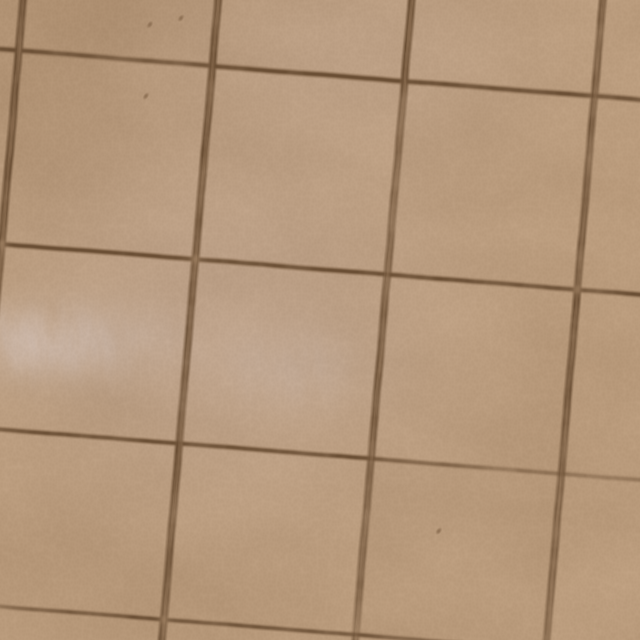
Reproduce this texture procedurally as a WebGL 2 fragment shader.

```glsl
#version 300 es
precision highp float;

uniform vec2 u_resolution;
out vec4 outColor;

#define TILE vec3(0.735, 0.615, 0.492)
#define TILE_SHADE vec3(0.675, 0.553, 0.43)
#define TILE_PALE vec3(0.738, 0.628, 0.53)
#define GLARE vec3(0.80, 0.73, 0.69)
#define GROUT vec3(0.52, 0.405, 0.295)
#define GROUT_DARK vec3(0.38, 0.275, 0.175)
#define PITCH 0.3005
#define LINE_WIDTH vec2(0.0122, 0.0086)
#define SOFTNESS 0.0034
#define WEAR 0.2
#define GRAIN 0.034
#define SPECKS 4

float hash(vec2 p) {
  return fract(sin(dot(p, vec2(127.1, 311.7))) * 4375.85);
}

// Layered sines, each octave rotated and doubled
float waves(vec2 p) {
  float sum = 0.0, amp = 0.5;
  for (int i = 0; i < 4; i++) {
    sum += amp * sin(p.x + 1.7 * sin(0.8 * p.y)) * sin(p.y + 1.3 * sin(0.7 * p.x));
    p = mat2(1.6, 1.2, -1.2, 1.6) * p + 2.3;
    amp *= 0.55;
  }
  return sum;
}

// Distance to the nearest scattered point
float cellular(vec2 p) {
  vec2 base = floor(p);
  float nearest = 2.0;
  for (int i = 0; i < 9; i++) {
    vec2 c = base + vec2(i % 3, i / 3) - 1.0;
    nearest = min(nearest, distance(p, c + vec2(hash(c), hash(c + 31.0))));
  }
  return nearest;
}

float blob(vec2 p, vec2 center, vec2 radius) {
  vec2 q = (p - center) / radius;
  return exp(-dot(q, q));
}

// Sheared grid coordinates, rows closing up toward the bottom
vec2 gridCoord(vec2 uv) {
  float down = 1.0 - uv.y;
  float u = (uv.x - 0.341 + 0.088 * down) / PITCH;
  float s = down - 0.079 * uv.x - 0.0768;
  return vec2(1.0 + u + 0.005 * u * (u - 2.0), 3.2 * s + 0.28 * s * s);
}

vec3 tileColor(vec2 uv, vec2 cell) {
  float shade = 0.8 * blob(uv, vec2(0.12, 0.97), vec2(0.3, 0.36))
              + 0.4 * blob(uv, vec2(0.2, 0.08), vec2(0.3, 0.14))
              + 0.3 * blob(uv, vec2(0.88, 0.3), vec2(0.15, 0.25))
              + 0.16 * hash(cell + 3.0);
  float pale = blob(uv, vec2(0.36, 0.5), vec2(0.33, 0.28))
             + 0.6 * blob(uv, vec2(0.55, 0.93), vec2(0.3, 0.16));
  vec3 color = mix(mix(TILE, TILE_SHADE, shade), TILE_PALE, min(pale, 0.95));

  // Reflected light with upright smears
  float streak = 0.8 + 0.4 * waves(uv * vec2(55.0, 16.0));
  float glare = 0.8 * blob(uv, vec2(0.08, 0.465), vec2(0.17, 0.055))
              + 0.35 * blob(uv, vec2(0.46, 0.425), vec2(0.11, 0.06));
  color = mix(color, GLARE, clamp(glare * streak, 0.0, 1.0));

  // Broad mottling, then fine grain in two sizes
  color += 0.022 * waves(uv * vec2(9.0, 14.0) + 7.0 * hash(cell));
  float grain = 0.6 * cellular(uv * vec2(210.0, 170.0)) + 0.4 * cellular(uv * 85.0);
  return color + GRAIN * (grain - 0.45);
}

// Strength of the upright (x) and level (y) joints
vec2 groutStrength(vec2 uv, vec2 g) {
  vec2 line = floor(g + 0.5), cell = floor(g);
  float down = 1.0 - uv.y;
  vec2 strength = vec2(1.05 - 0.22 * down, 1.0);
  strength.y -= 0.42 * smoothstep(0.45, 0.85, uv.x) * smoothstep(0.5, 0.7, down);
  strength.y -= 0.25 * smoothstep(0.3, 0.0, uv.x) * smoothstep(0.8, 0.95, down);
  strength -= WEAR * vec2(hash(vec2(line.x, cell.y)), hash(vec2(cell.x, line.y) + 9.0));
  return strength + WEAR * vec2(waves(vec2(line.x * 5.0, uv.y * 40.0)),
                                waves(vec2(uv.x * 40.0, line.y * 7.0)));
}

void main() {
  vec2 uv = gl_FragCoord.xy / u_resolution;
  float blur = max(SOFTNESS, 1.0 / min(u_resolution.x, u_resolution.y));
  vec2 g = gridCoord(uv);
  vec2 line = floor(g + 0.5);
  vec2 offset = (fract(g + 0.5) - 0.5) * PITCH;
  offset += 0.0008 * vec2(waves(vec2(3.0 * line.x, uv.y * 18.0)),
                          waves(vec2(uv.x * 18.0, 3.0 * line.y)));
  vec3 color = tileColor(uv, floor(g));

  // Small dark chips
  for (int i = 0; i < SPECKS; i++) {
    vec2 seed = vec2(float(i), 4.0);
    vec2 d = uv - vec2(hash(seed), hash(seed + 17.0));
    float r = length(vec2(d.x - 0.4 * d.y, 0.8 * d.y));
    color = mix(color, GROUT, 0.75 * (1.0 - smoothstep(0.0005, 0.0005 + 1.5 * blur, r)));
  }

  // Soft-edged joints
  vec2 strength = clamp(groutStrength(uv, g), 0.0, 1.0);
  vec2 halfWidth = 0.48 * LINE_WIDTH;
  vec2 cover = strength * (1.0 - smoothstep(halfWidth - blur, halfWidth + blur, abs(offset)));

  // Upright joints carry dark strands, level ones a dark core
  float strand = smoothstep(0.0005, 0.004, abs(offset.x - 0.0008));
  float fibre = waves(vec2(offset.x * 300.0 + 3.0 * line.x, uv.y * 26.0));
  float core = 1.0 - smoothstep(0.0005, 0.0055, abs(offset.y));
  vec3 upright = mix(GROUT, GROUT_DARK, clamp(0.2 + 0.4 * strand + 0.5 * fibre, 0.0, 1.0));
  vec3 level = mix(GROUT, GROUT_DARK, 0.75 * core);
  color = mix(color, level, cover.y);
  color = mix(color, upright, cover.x);

  // Some crossings are rubbed pale
  float rubbed = step(0.6, hash(line + 21.0));
  color = mix(color, TILE_SHADE, 0.5 * rubbed * exp(-dot(offset, offset) / 0.00005));

  outColor = vec4(clamp(color, 0.0, 1.0), 1.0);
}
```
